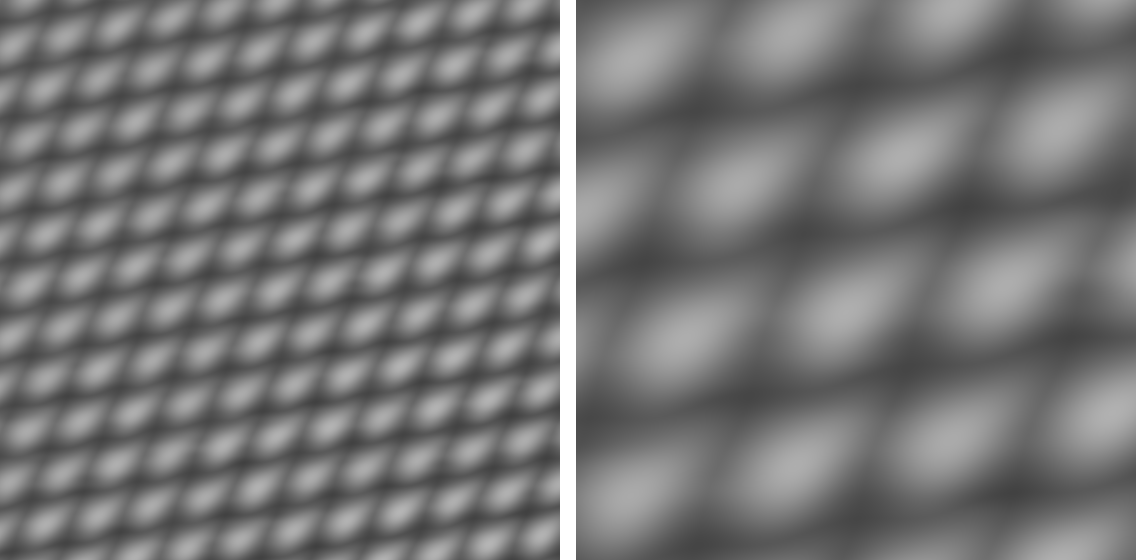
Left: the whole. Right: its middle third, enlarged.
A WebGL 2 fragment shader for this pattern:

```glsl
#version 300 es
precision highp float;

#define STEP_ACROSS vec2(0.0951, 0.0166)
#define STEP_DOWN vec2(-0.0320, -0.0922)
#define FIRST_BUMP vec2(0.1146, 0.6745)
#define JUNCTION_SHIFT vec2(-0.05, 0.07)
#define ROUNDNESS 0.75
#define PIT_GRAY 0.27
#define SIDE_GAP_GRAY 0.43
#define ROW_GAP_GRAY 0.35
#define PEAK_GRAY 0.68
#define CONTRAST_RANGE vec2(0.87, 1.09)
#define WOBBLE 0.0035
#define WEAR 0.035

const float TAU = 6.2831853;

uniform vec2 u_resolution;
out vec4 fragColor;

float hash(vec2 p) {
    vec3 q = fract(p.xyx * 0.1031);
    q += dot(q, q.yzx + 33.33);
    return fract((q.x + q.y) * q.z);
}

float valueNoise(vec2 p) {
    vec2 cell = floor(p);
    vec2 f = fract(p);
    f = f * f * (3.0 - 2.0 * f);
    float low = mix(hash(cell), hash(cell + vec2(1.0, 0.0)), f.x);
    float high = mix(hash(cell + vec2(0.0, 1.0)), hash(cell + vec2(1.0)), f.x);
    return mix(low, high, f.y);
}

// Lattice coordinates: whole numbers fall on bump centres
vec2 latticeCoords(vec2 uv) {
    vec2 wobble = vec2(valueNoise(uv * 13.0 + 40.0), valueNoise(uv * 13.0 + 90.0)) - 0.5;
    vec2 offset = uv + WOBBLE * wobble - FIRST_BUMP;
    vec2 lattice = inverse(mat2(STEP_ACROSS, STEP_DOWN)) * offset;
    // Bend the valleys where they cross
    return lattice + JUNCTION_SHIFT * (0.5 - 0.5 * cos(TAU * lattice.yx));
}

void main() {
    vec2 uv = gl_FragCoord.xy / u_resolution;
    vec2 lattice = latticeCoords(uv);

    // Rounded ridges in both directions, blended into one bump
    vec2 ridge = pow(max(0.5 + 0.5 * cos(TAU * lattice), 0.0), vec2(ROUNDNESS));
    float rowGap = mix(PIT_GRAY, ROW_GAP_GRAY, ridge.x);
    float rowCrest = mix(SIDE_GAP_GRAY, PEAK_GRAY, ridge.x);
    float gray = mix(rowGap, rowCrest, ridge.y);

    // Bump to bump variation, fading out in the valleys
    float bump = ridge.x * ridge.y;
    gray += WEAR * bump * (hash(floor(lattice + 0.5) + 50.0) - 0.5);

    // Faint level streaks in the valleys
    float streak = valueNoise(uv * vec2(14.0, 75.0) + 7.0) - 0.5;
    gray += WEAR * (1.0 - bump) * streak;

    // Contrast grows toward the lower right
    float along = 0.5 * (uv.x + 1.0 - uv.y);
    float contrast = mix(CONTRAST_RANGE.x, CONTRAST_RANGE.y, along);
    gray = 0.455 + (gray - 0.455) * contrast;

    fragColor = vec4(vec3(gray), 1.0);
}
```
